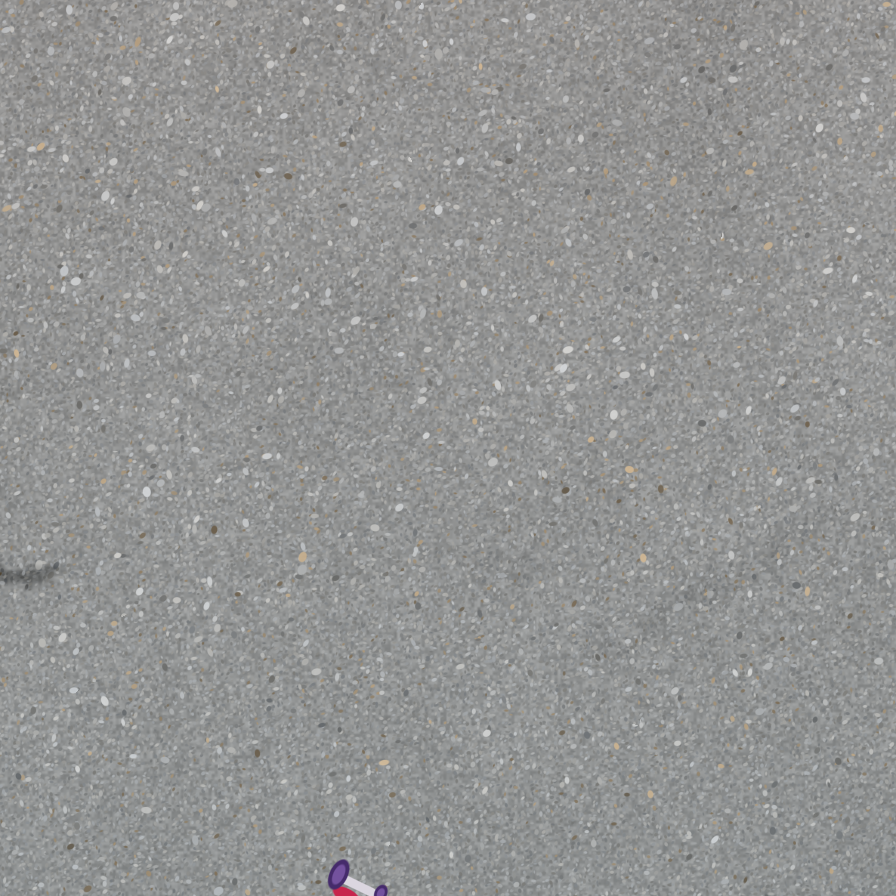
Write a WebGL 2 fragment shader that draws this texture.

```glsl
#version 300 es
precision highp float;
uniform vec2 u_resolution;
out vec4 fragColor;

vec3 hash3(vec2 cell, float seed) {
  vec3 h = fract((cell.xyx + seed * 17.3) * vec3(0.1031, 0.1030, 0.0973));
  h += dot(h, h.yxz + 33.33);
  return fract((h.xxy + h.yzz) * h.zyx);
}

float noise(vec2 p) {
  vec2 i = floor(p), f = fract(p);
  f = f * f * (3.0 - 2.0 * f);
  float low = mix(hash3(i, 9.0).x, hash3(i + vec2(1, 0), 9.0).x, f.x);
  float high = mix(hash3(i + vec2(0, 1), 9.0).x, hash3(i + vec2(1, 1), 9.0).x, f.x);
  return mix(low, high, f.y);
}

float fbm(vec2 p) {
  float sum = 0.0, weight = 0.5;
  for (int k = 0; k < 4; k++) {
    sum += weight * noise(p);
    p = p * 2.03 + 7.1;
    weight *= 0.5;
  }
  return sum;
}

// Signed distance to a tilted ellipse, approximated near its rim
float ellipse(vec2 p, vec2 radii, float angle) {
  float c = cos(angle), s = sin(angle);
  p = vec2(c * p.x + s * p.y, c * p.y - s * p.x);
  return (length(p / radii) - 1.0) * min(radii.x, radii.y);
}

float segment(vec2 p, vec2 a, vec2 b) {
  vec2 along = b - a;
  return length(p - a - along * clamp(dot(p - a, along) / dot(along, along), 0.0, 1.0));
}

float cover(float dist, float soft) {
  return smoothstep(soft, -soft, dist);
}

// Scatters tilted chips, one per occupied cell, with tones between dark and light
void paintChips(inout vec3 color, vec2 uv, float scale, float share, float radius,
                float dark, float light, float tan_share, float seed) {
  vec2 p = uv * scale, home = floor(p);
  float soft = 0.75 * scale / u_resolution.y;
  for (int y = -1; y <= 1; y++) {
    for (int x = -1; x <= 1; x++) {
      vec2 cell = home + vec2(x, y);
      vec3 place = hash3(cell, seed), look = hash3(cell, seed + 3.0);
      if (place.z > share) continue;
      vec2 center = cell + 0.15 + 0.7 * place.xy;
      float size = radius * mix(0.7, 1.2, look.x);
      vec2 radii = size * vec2(1.25, mix(0.6, 1.0, look.y));
      float dist = ellipse(p - center, radii, 0.9 + 2.4 * (look.z - 0.5));
      vec3 paint = hash3(cell, seed + 6.0);
      vec3 tone = vec3(mix(dark, light, paint.x));
      tone += (paint.y - 0.5) * vec3(0.02, 0.0, -0.03);
      tone *= mix(vec3(1), vec3(1.0, 0.88, 0.72), step(paint.z, tan_share));
      color = mix(color, tone, 0.92 * cover(dist, soft));
    }
  }
}

// Small wheeled toy cut off by the lower edge
void paintToy(inout vec3 color, vec2 uv) {
  float soft = 0.8 / u_resolution.y;
  vec2 left = uv - vec2(0.378, 0.024), right = uv - vec2(0.425, 0.003);
  color = mix(color, vec3(0.78, 0.14, 0.30), cover(ellipse(uv - vec2(0.387, 0.0), vec2(0.017, 0.008), -0.5), soft));
  color = mix(color, vec3(0.86, 0.84, 0.88), cover(segment(uv, vec2(0.386, 0.018), vec2(0.415, 0.004)) - 0.005, soft));
  float rim = min(ellipse(left, vec2(0.010, 0.018), -0.45), ellipse(right, vec2(0.007, 0.010), -0.45));
  float hub = min(ellipse(left, vec2(0.006, 0.012), -0.45), ellipse(right, vec2(0.004, 0.006), -0.45));
  color = mix(color, vec3(0.27, 0.17, 0.42), cover(rim, soft));
  color = mix(color, vec3(0.45, 0.32, 0.62), cover(hub, soft));
}

void main() {
  vec2 uv = gl_FragCoord.xy / u_resolution.y;
  float patches = fbm(uv * 5.0);
  float coarse = clamp(0.25 + 0.6 * uv.y - 0.25 * uv.x + 0.7 * (patches - 0.47), 0.0, 1.0);

  // Binder and fine aggregate
  vec3 color = vec3(0.57 + 0.14 * (noise(uv * 290.0) - 0.5));
  paintChips(color, uv, 215.0, 0.75, 0.36, 0.47, 0.70, 0.03, 1.0);

  // Pale chips, then sparse dark and bright pebbles
  paintChips(color, uv, 135.0, mix(0.08, 0.19, coarse), 0.32, 0.62, 0.78, 0.06, 21.0);
  paintChips(color, uv, 85.0, 0.035, 0.27, 0.40, 0.50, 0.15, 41.0);
  paintChips(color, uv, 75.0, mix(0.01, 0.12, coarse), 0.30, 0.68, 0.84, 0.10, 61.0);

  // Broad shading, warmer toward the top
  color += 0.05 * (patches - 0.47) + 0.02 * (fbm(uv * 22.0) - 0.47);
  color += mix(vec3(-0.008, 0.003, 0.004), vec3(0.004, 0.001, -0.003), uv.y);

  // Stain at the left edge and a faint worn streak
  float stain = ellipse(uv - vec2(0.02, 0.357), vec2(0.045, 0.012), 0.0);
  color -= 0.17 * smoothstep(0.006, -0.010, stain + 0.012 * (noise(uv * 90.0) - 0.5));
  float streak = segment(uv, vec2(0.69, 0.285), vec2(0.92, 0.415));
  color -= 0.05 * smoothstep(0.03, 0.0, streak) * smoothstep(0.3, 0.7, fbm(uv * 30.0));

  paintToy(color, uv);
  fragColor = vec4(clamp(color, 0.0, 1.0), 1.0);
}
```
